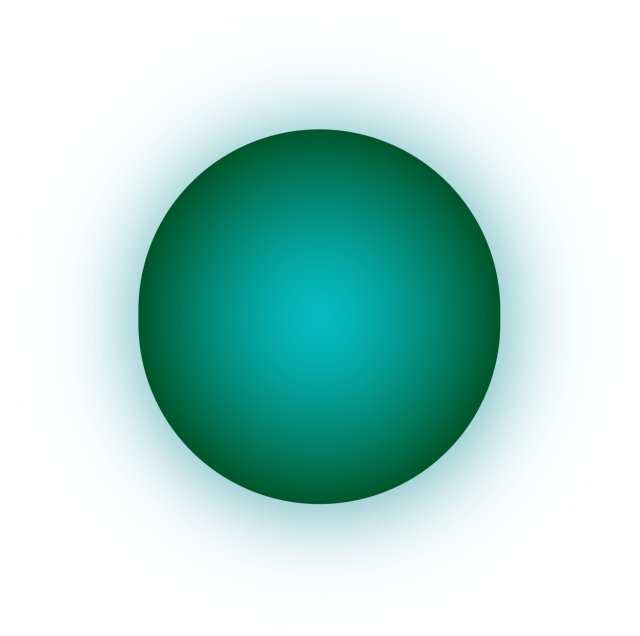
A WebGL 2 fragment shader for this background:

```glsl
#version 300 es
precision highp float;

uniform vec2 u_resolution;
out vec4 outColor;

// Lengths are in canvas heights; the centre is a fraction of the canvas
const vec2 ORB_CENTER = vec2(0.499, 0.502);
const vec2 ORB_HALF_SIZE = vec2(0.2845, 0.2946);
const vec3 ORB_CORE = vec3(0.018, 0.728, 0.755);
const vec3 ORB_RIM = vec3(0.000, 0.335, 0.165);
const float ORB_FALLOFF = 1.42;

const vec3 PAPER = vec3(1.0);

// Shadow tints are the light each layer removes from the paper
const vec3 SHADE_TINT = vec3(0.50, 0.31, 0.28);
const vec2 SHADE_OFFSET = vec2(0.004, -0.008);
const float SHADE_BLUR = 0.066;
const vec3 HALO_TINT = vec3(0.14, 0.0, 0.0);
const vec2 HALO_OFFSET = vec2(0.003, 0.002);
const float HALO_BLUR = 0.081;

// Signed distance to an upright capsule with the given half size
float capsuleDistance(vec2 p, vec2 halfSize) {
    float straight = halfSize.y - halfSize.x;
    p.y -= clamp(p.y, -straight, straight);
    return length(p) - halfSize.x;
}

// Gaussian-blurred edge: 1 deep inside, 0.5 on the edge, 0 far outside
float blurredEdge(float distanceToEdge, float blur) {
    float z = distanceToEdge / blur;
    return 1.0 / (1.0 + exp(clamp(1.6 * z + 0.07 * z * z * z, -40.0, 40.0)));
}

vec3 shadowLayer(vec2 p, vec2 offset, float blur, vec3 tint) {
    return tint * blurredEdge(capsuleDistance(p - offset, ORB_HALF_SIZE), blur);
}

void main() {
    vec2 p = (gl_FragCoord.xy - ORB_CENTER * u_resolution) / u_resolution.y;
    float pixel = 1.0 / u_resolution.y;

    // Soft glow around the orb
    vec3 color = PAPER;
    color -= shadowLayer(p, SHADE_OFFSET, SHADE_BLUR, SHADE_TINT);
    color -= shadowLayer(p, HALO_OFFSET, HALO_BLUR, HALO_TINT);

    // Orb with a radial gradient from core to rim
    float radial = min(length(p / ORB_HALF_SIZE), 1.0);
    vec3 orb = mix(ORB_CORE, ORB_RIM, pow(radial, ORB_FALLOFF));
    float edge = capsuleDistance(p, ORB_HALF_SIZE);
    color = mix(color, orb, 1.0 - smoothstep(-0.75 * pixel, 0.75 * pixel, edge));

    outColor = vec4(color, 1.0);
}
```
